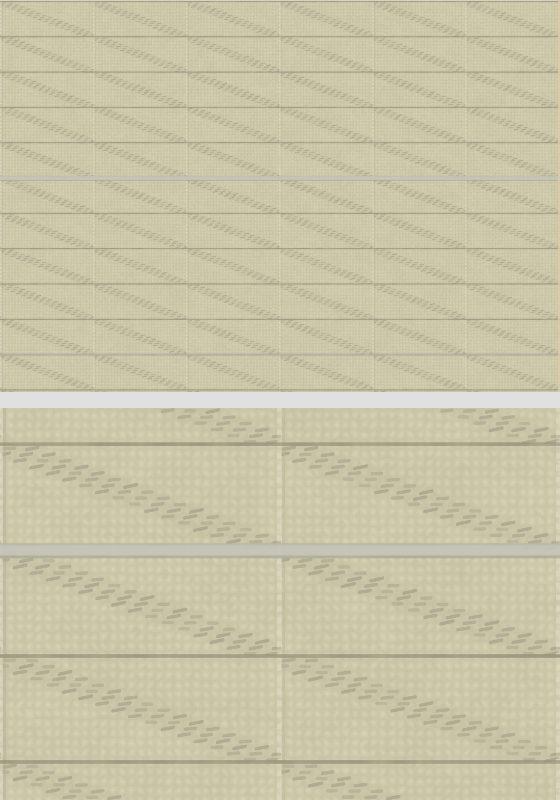
Top: the whole. Bottom: its middle third, enlarged.
A Shadertoy shader for this pattern:

```glsl
// Beige woven panels, 6 across and 11 down, each crossed by a diagonal of stitched dashes.

float hash(vec2 p) {
    p = fract(p * vec2(0.1031, 0.1137));
    p += dot(p, p.yx + 33.33);
    return fract((p.x + p.y) * p.x * 7.31);
}

float noise(vec2 p) {
    vec2 i = floor(p), f = fract(p);
    f = f * f * (3.0 - 2.0 * f);
    return mix(mix(hash(i), hash(i + vec2(1, 0)), f.x),
               mix(hash(i + vec2(0, 1)), hash(i + vec2(1, 1)), f.x), f.y);
}

// Coverage of a stripe with the given half width
float stripe(float d, float halfWidth, float aa) {
    return 1.0 - smoothstep(halfWidth - aa, halfWidth + aa, abs(d));
}

// Three staggered strands of short dashes; lengths are in panel heights
float stitches(vec2 local, vec2 cell, float aa) {
    float ink = 0.0;
    for (int i = -1; i <= 1; i++) {
        float s = float(i);
        float k = floor(local.x * 17.0 + s * 0.37);
        float h = hash(vec2(k + 40.0 * s + 60.0, 7.0) + cell * 3.0);
        float x = (k + 0.5 - s * 0.37) / 17.0;
        vec2 d = (local - vec2(x, x + s * 0.078 + 0.01)) * vec2(2.64, 1.0);
        d.y += d.x * (0.1 + 0.25 * (h - 0.5));
        d.x = max(abs(d.x) - 0.04 - 0.015 * h, 0.0);
        float dash = 1.0 - smoothstep(0.016 - aa, 0.016 + aa, length(d));
        ink = max(ink, dash * (0.55 + 0.45 * h));
    }
    return ink;
}

void mainImage(out vec4 fragColor, in vec2 fragCoord) {
    vec2 uv = fragCoord / iResolution.xy;
    uv.y = 1.0 - uv.y;
    vec2 grid = uv * vec2(6.02, 11.1) - vec2(0.012, 0.041);
    vec2 cell = floor(grid), local = fract(grid);
    float aa = 0.5 * 11.1 / iResolution.y;

    // Fine weave with uneven threads
    vec2 thread = grid * vec2(30.0, 11.0);
    vec2 wave = cos(6.2832 * thread);
    float grain = hash(floor(thread * 2.0) + 5.0) - 0.5;
    vec3 col = vec3(0.803, 0.783, 0.663);
    col += 0.011 * wave.x + 0.010 * wave.y + 0.010 * wave.x * wave.y;
    col += 0.022 * grain + 0.014 * (noise(grid * vec2(8.0, 4.0)) - 0.5);

    // Diagonal band: soft shade, then dashes
    float diagonal = local.y - local.x;
    float band = 1.0 - smoothstep(0.07, 0.17, abs(diagonal - 0.01));
    col = mix(col, vec3(0.765, 0.752, 0.638), 0.45 * band);
    col = mix(col, vec3(0.645, 0.635, 0.545), 0.75 * stitches(local, cell, aa));

    // Column seams: faint grey edge with pale dotted thread
    float column = floor(grid.x + 0.5);
    float dx = (grid.x - column) * 2.64;
    float evenColumn = 1.0 - mod(column, 2.0);
    float dots = smoothstep(-0.3, 0.5, cos(6.2832 * grid.y * 9.0));
    col = mix(col, vec3(0.70, 0.69, 0.60), (0.3 + 0.2 * evenColumn) * stripe(dx - 0.028, 0.014, aa));
    col = mix(col, vec3(0.86, 0.84, 0.75), (0.25 + 0.6 * dots) * stripe(dx + 0.012, 0.022, aa));

    // Row seams: most dark, the fifth wide and pale, the tenth greyer
    float row = floor(grid.y + 0.5);
    float dy = grid.y - row;
    float wear = 0.75 + 0.25 * noise(vec2(grid.x * 14.0, row * 9.0));
    if (row == 5.0) {
        col = mix(col, vec3(0.77, 0.77, 0.72), 0.9 * stripe(dy, 0.062, aa));
        col = mix(col, vec3(0.66, 0.65, 0.57), 0.75 * wear * stripe(dy - 0.065, 0.014, aa));
        col = mix(col, vec3(0.69, 0.68, 0.61), 0.5 * wear * stripe(dy + 0.055, 0.012, aa));
    } else {
        float greyer = row == 10.0 ? 1.0 : 0.0;
        vec3 seam = mix(vec3(0.60, 0.58, 0.49), vec3(0.68, 0.67, 0.62), greyer);
        col = mix(col, seam, 0.9 * wear * stripe(dy, 0.017 + 0.012 * greyer, aa));
    }

    // Pale top edge and warm right edge
    col = mix(col, vec3(0.84, 0.83, 0.75), 1.0 - smoothstep(0.001, 0.003, uv.y));
    col = mix(col, vec3(0.86, 0.79, 0.66), 0.8 * smoothstep(0.995, 0.997, uv.x));
    fragColor = vec4(col, 1.0);
}
```
